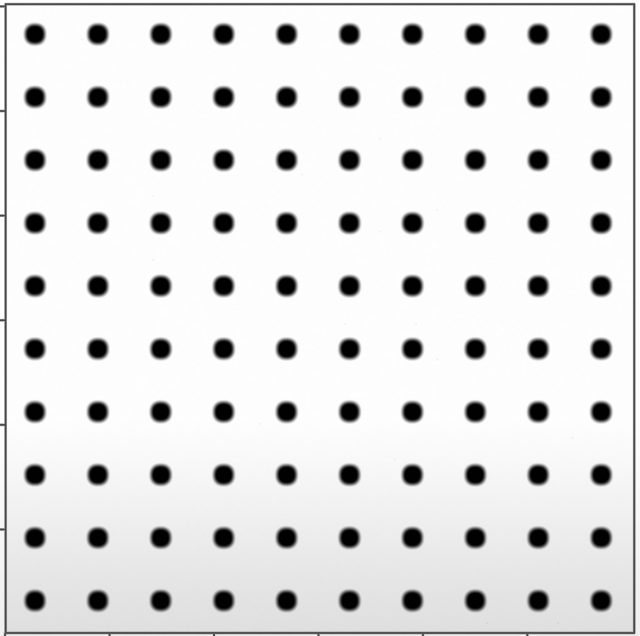
Write a Shadertoy shader that draws this pattern.

```glsl
// A ten by ten grid of soft black dots inside a thin grey plot frame with axis ticks.
// Dots come from rounding to the nearest grid node; the paper shades to grey near
// the bottom, with faint hashed grain and a few pale specks.

// Lengths are fractions of the canvas width, with y measured down from the top.
const vec2  CANVAS       = vec2(1.0, 0.9922);
const float DOT_COUNT    = 10.0;
const vec2  FIRST_DOT    = vec2(0.0547, 0.0534);
const vec2  DOT_PITCH    = vec2(0.0983, 0.0982);
const float DOT_RADIUS   = 0.0153;
const float DOT_SOFTNESS = 0.0047;
const float DOT_POWER    = 2.3;   // 2 is a circle, larger is squarer

const vec2  FRAME_MIN    = vec2(0.0088, 0.0065);
const vec2  FRAME_MAX    = vec2(0.9910, 0.9875);
const float LINE_HALF    = 0.0017;
const float LINE_SOFT    = 0.0015;
const float TICK_COUNT   = 6.0;
const vec2  FIRST_TICK   = vec2(0.0080, 0.0100);
const float TICK_PITCH   = 0.1632;

const vec3  PAPER        = vec3(0.993, 0.993, 0.996);
const vec3  SHADE        = vec3(0.875);
const vec3  INK          = vec3(0.005);
const vec3  LINE_COLOR   = vec3(0.27);
const float SHADE_START  = 0.650;
const float GRAIN        = 0.004;
const float SPECK_CELLS  = 90.0;
const float SPECK_CHANCE = 0.0012;

float hash(vec2 p) {
    vec3 q = fract(p.xyx * vec3(0.1031, 0.1030, 0.0973));
    q += dot(q, q.yzx + 33.33);
    return fract((q.x + q.y) * q.z);
}

// Coverage of a shape whose signed distance is d, blurred over +-soft
float coverage(float d, float soft) {
    return 1.0 - smoothstep(-soft, soft, d);
}

// Nearest member of a finite evenly spaced row
float nearestNode(float x, float first, float pitch, float count) {
    return first + pitch * clamp(round((x - first) / pitch), 0.0, count - 1.0);
}

float boxDistance(vec2 p, vec2 low, vec2 high) {
    vec2 d = abs(p - 0.5 * (low + high)) - 0.5 * (high - low);
    return length(max(d, 0.0)) + min(max(d.x, d.y), 0.0);
}

float dotDistance(vec2 p) {
    vec2 center = vec2(nearestNode(p.x, FIRST_DOT.x, DOT_PITCH.x, DOT_COUNT),
                       nearestNode(p.y, FIRST_DOT.y, DOT_PITCH.y, DOT_COUNT));
    vec2 d = pow(abs(p - center) + 1e-6, vec2(DOT_POWER));
    return pow(d.x + d.y, 1.0 / DOT_POWER) - DOT_RADIUS;
}

// Short marks outside the left and bottom edges
float tickDistance(vec2 p) {
    float row = abs(p.y - nearestNode(p.y, FIRST_TICK.y, TICK_PITCH, TICK_COUNT));
    float col = abs(p.x - nearestNode(p.x, FIRST_TICK.x, TICK_PITCH, TICK_COUNT));
    float left = max(row - LINE_HALF, p.x - FRAME_MIN.x);
    float bottom = max(col - LINE_HALF, FRAME_MAX.y - p.y);
    return min(left, bottom);
}

vec3 paperColor(vec2 p) {
    float shade = clamp((p.y - SHADE_START) / (FRAME_MAX.y - SHADE_START), 0.0, 1.0);
    shade = mix(shade, smoothstep(0.0, 1.0, shade), 0.4);
    // The margin outside the frame stays lighter than the shaded panel
    float inside = coverage(boxDistance(p, FRAME_MIN, FRAME_MAX), LINE_SOFT);
    vec3 color = mix(PAPER, SHADE, shade * mix(0.45, 1.0, inside));

    color += GRAIN * (hash(floor(p * 256.0)) - 0.5);

    vec2 cell = floor(p * SPECK_CELLS);
    float speck = coverage(length(fract(p * SPECK_CELLS) - 0.5) - 0.12, 0.12);
    return color - 0.06 * speck * step(hash(cell + 17.0), SPECK_CHANCE);
}

void mainImage(out vec4 fragColor, in vec2 fragCoord) {
    vec2 p = fragCoord / iResolution.xy;
    p = vec2(p.x, 1.0 - p.y) * CANVAS;
    float pixel = 0.5 / iResolution.x;
    float lineSoft = max(LINE_SOFT, pixel);

    vec3 color = paperColor(p);

    // Frame and ticks
    float frame = abs(boxDistance(p, FRAME_MIN, FRAME_MAX)) - LINE_HALF;
    float lines = coverage(min(frame, tickDistance(p)), lineSoft);
    color = mix(color, LINE_COLOR, lines);

    // Dots
    color = mix(color, INK, coverage(dotDistance(p), max(DOT_SOFTNESS, pixel)));

    fragColor = vec4(clamp(color, 0.0, 1.0), 1.0);
}
```
